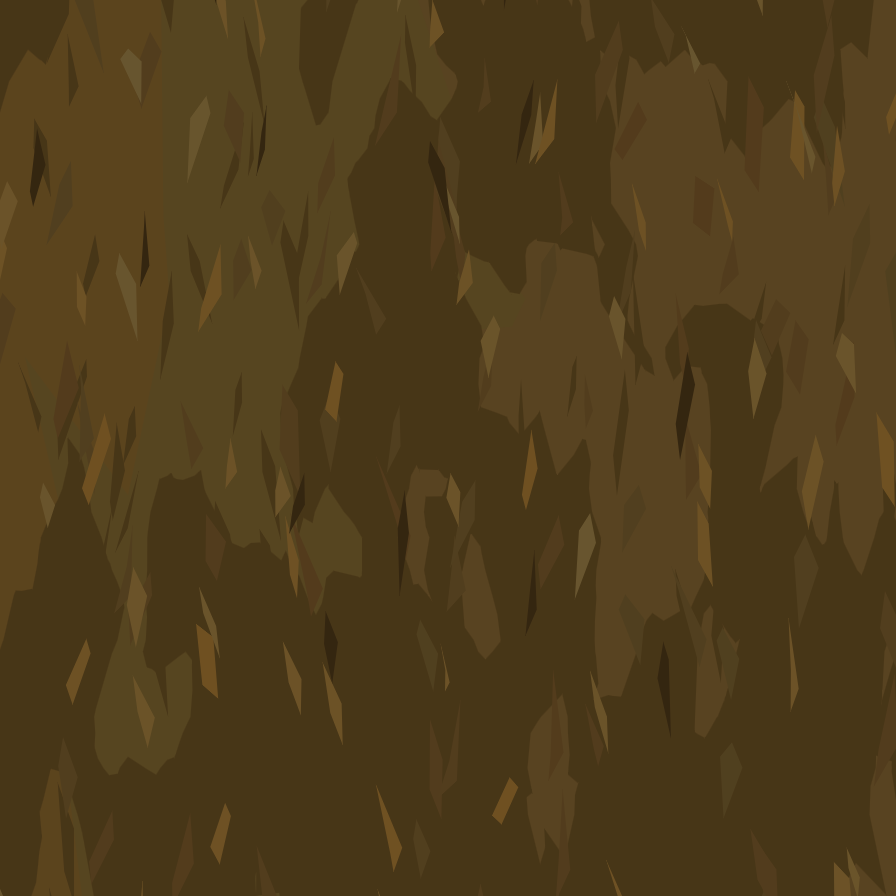
This texture is drawn by a Shadertoy shader. Its source:

```glsl
const vec3 DARK_BARK = vec3(0.280, 0.210, 0.090);
const vec3 OLIVE = vec3(0.337, 0.270, 0.125);
const vec3 BROWN = vec3(0.345, 0.262, 0.128);
const vec3 RUSSET = vec3(0.358, 0.265, 0.115);
const vec3 MUTED_BROWN = vec3(0.325, 0.232, 0.110);
const vec3 MUTED_OLIVE = vec3(0.315, 0.250, 0.122);
const vec3 AMBER = vec3(0.435, 0.315, 0.130);
const vec3 KHAKI = vec3(0.405, 0.335, 0.185);
const vec3 CREVICE = vec3(0.205, 0.148, 0.062);

vec2 hash2(vec2 p) {
    vec3 q = fract(p.xyx * vec3(0.1031, 0.1030, 0.0973));
    q += dot(q, q.yzx + 33.33);
    return fract((q.xx + q.yz) * q.zy);
}

// Linear noise on randomly split squares; its contours are polygons
float facetNoise(vec2 p, float seed) {
    vec2 cell = floor(p) + seed;
    vec2 f = fract(p);
    float a = hash2(cell).x;
    float b = hash2(cell + vec2(1.0, 0.0)).x;
    float c = hash2(cell + vec2(0.0, 1.0)).x;
    float d = hash2(cell + 1.0).x;
    if (hash2(cell).y > 0.5) {
        f.x = 1.0 - f.x;
        return f.x > f.y ? b + (a - b) * f.x + (c - a) * f.y
                         : b + (d - b) * f.y + (c - d) * f.x;
    }
    return f.x > f.y ? a + (b - a) * f.x + (d - b) * f.y
                     : a + (c - a) * f.y + (d - c) * f.x;
}

float cutout(float value) {
    return clamp(value / max(fwidth(value), 0.0001) + 0.5, 0.0, 1.0);
}

// Half width of a triangular flank whose corner lies at height corner
float flank(float y, float halfLength, float corner, float width) {
    return width * min((halfLength - y) / (halfLength - corner),
                       (halfLength + y) / (halfLength + corner));
}

float shardDistance(vec2 p, float halfLength, vec2 widths, vec2 corners) {
    float right = flank(p.y, halfLength, corners.x, widths.x);
    float left = flank(p.y, halfLength, corners.y, widths.y);
    return max(max(p.x - right, -left - p.x), abs(p.y) - halfLength);
}

// One leaning shard per chosen grid cell; size is half width, half length
vec3 scatterShards(vec3 under, vec2 uv, vec2 grid, float chance, vec2 size,
                   vec3 toneA, vec3 toneB, float seed) {
    vec3 color = under;
    vec2 home = floor(uv * grid);
    float pixel = 1.0 / iResolution.y;
    for (int y = -1; y <= 1; y++) {
        for (int x = -1; x <= 1; x++) {
            vec2 cell = home + vec2(x, y);
            vec2 place = hash2(cell + seed);
            vec2 pick = hash2(cell + seed + 31.7);
            vec2 shape = hash2(cell + seed + 57.3);
            vec2 bend = hash2(cell + seed + 83.9);
            if (pick.x > chance) continue;
            vec2 p = uv - (cell + place) / grid;
            p.x -= p.y * (bend.x - 0.5) * 0.6;
            float halfLength = size.y * mix(0.5, 1.1, shape.x);
            vec2 widths = size.x * vec2(mix(0.5, 1.3, shape.y), mix(-0.25, 1.1, bend.y));
            vec2 corners = halfLength * (vec2(bend.y, pick.y) - 0.5) * 1.3;
            float d = shardDistance(p, halfLength, widths, corners);
            float cover = clamp(0.5 - d / pixel, 0.0, 1.0);
            color = mix(color, mix(toneA, toneB, pick.y), cover);
        }
    }
    return color;
}

// Tints drift from russet through olive to brown across the canvas
vec3 patchTone(vec2 uv) {
    float drift = uv.x + 0.3 * (facetNoise(uv * vec2(7.0, 3.0), 12.0) - 0.5);
    vec3 tone = mix(RUSSET, OLIVE, cutout(drift - 0.14));
    return mix(tone, BROWN, cutout(drift - 0.46));
}

float patchMask(vec2 uv) {
    vec2 p = uv;
    p.x += 0.05 * (facetNoise(uv * vec2(5.0, 7.0), 41.0) - 0.5);
    float field = 0.50 * facetNoise(p * vec2(4.5, 3.0), 5.0)
                + 0.42 * facetNoise(p * vec2(14.0, 5.0), 67.0)
                + 0.20 * facetNoise(p * vec2(34.0, 11.0), 93.0);
    return cutout(field - 0.60 + 0.12 * uv.y);
}

void mainImage(out vec4 fragColor, in vec2 fragCoord) {
    vec2 uv = fragCoord / iResolution.y;

    // Broad jagged patches
    vec3 color = mix(DARK_BARK, patchTone(uv), patchMask(uv));

    // Slits and muted flakes
    color = scatterShards(color, uv, vec2(15.0, 8.0), 0.5, vec2(0.009, 0.065),
                          DARK_BARK, DARK_BARK, 11.0);
    color = scatterShards(color, uv, vec2(14.0, 8.0), 0.72, vec2(0.015, 0.06),
                          MUTED_BROWN, MUTED_OLIVE, 140.0);

    // Bright flakes and deep crevices
    color = scatterShards(color, uv, vec2(11.0, 7.0), 0.62, vec2(0.012, 0.048),
                          AMBER, KHAKI, 230.0);
    color = scatterShards(color, uv, vec2(8.0, 5.0), 0.42, vec2(0.009, 0.06),
                          CREVICE, CREVICE, 370.0);

    fragColor = vec4(color, 1.0);
}
```
